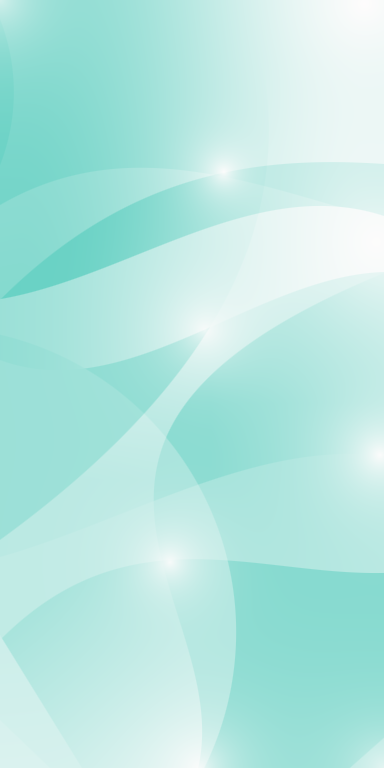
Reproduce this background procedurally as a Shadertoy shader.

```glsl
const vec3 DEEP_TEAL = vec3(0.37, 0.81, 0.755);
const vec3 MIST_WHITE = vec3(1.0, 0.99, 0.99);

// Cubic through four values spaced evenly over t = 0..1
float cubic(float t, vec4 v) {
    float s = 3.0 * t;
    float a = s - 1.0, b = s - 2.0, c = s - 3.0;
    return dot(v, vec4(-a * b * c / 6.0, s * b * c * 0.5, -s * a * c * 0.5, s * a * b / 6.0));
}

// Smooth coverage of the side where d is positive
float cover(float d) {
    return clamp(0.5 + d / max(fwidth(d), 1e-5), 0.0, 1.0);
}

float below(vec2 p, vec4 heights) {
    return cover(cubic(p.x, heights) - p.y);
}

float rightOf(vec2 p, float y0, float y1, vec4 offsets) {
    return cover(p.x - cubic((p.y - y0) / (y1 - y0), offsets));
}

float disc(vec2 p, vec2 center, float radius) {
    return cover(radius - length(p - center));
}

float ramp(float a, float b, float x) {
    return mix(a, b, clamp(x, 0.0, 1.0));
}

float glow(vec2 p, vec2 center, float radius, float strength) {
    return strength * exp(-length(p - center) / radius);
}

// Brightness of the upper sky and its sweeping bands
float upperTone(vec2 p, float sweep) {
    float tone = mix(0.46, 0.88, smoothstep(0.05, 0.95, p.x)) + 0.1 * (p.y - 1.55);
    tone -= 0.05 * disc(p, vec2(-0.484, 1.76), 0.52);
    tone += 0.035 * sweep * (1.0 - smoothstep(1.5, 1.87, p.y));

    float arch = below(p, vec4(1.466, 1.5625, 1.521, 1.427));
    tone += 0.09 * arch * (1.0 - 0.4 * p.x);

    float darkBand = mix(0.36, 0.76, smoothstep(0.15, 0.95, p.x)) + 0.05 * arch + 0.03 * sweep;
    tone = mix(tone, darkBand, below(p, vec4(1.219, 1.4635, 1.565, 1.573)));

    float lightBand = mix(0.60, 0.92, smoothstep(-0.1, 1.0, p.x)) + 0.03 * sweep;
    return mix(tone, lightBand, below(p, vec4(1.221, 1.327, 1.443, 1.4375)));
}

// Brightness of the lower ribbons, split by one large disc
float lowerTone(vec2 p, float sweep, float inDisc) {
    float rightSide = rightOf(p, 0.0, 1.289, vec4(0.516, 0.453, 0.432, 1.0));
    float lowBand = below(p, vec4(0.5495, 0.669, 0.784, 0.8125));
    float floorWave = below(p, vec4(0.333, 0.526, 0.534, 0.508));

    float ribbon = ramp(0.67, 0.83, (p.y - 0.75) * 2.0) + 0.025 * lowBand + 0.06 * inDisc;
    float leftTone = mix(0.55 + 0.06 * inDisc, ribbon, sweep);
    float leftFloor = 0.67 + 0.22 * p.x - 0.3 * (p.y - 0.3);
    leftTone = mix(leftTone, leftFloor, floorWave);

    float pool = 0.52 + 0.38 * max(p.x - 0.55, 0.0) + 0.35 * max(p.y - 0.95, 0.0);
    float shelf = 0.61 + 0.12 * (p.x - 0.4) + 0.1 * (0.8 - p.y);
    float rightTone = mix(pool, shelf, lowBand);
    rightTone = mix(rightTone, 0.51 + 0.12 * (0.5 - p.y), floorWave);
    float veil = mix(mix(0.13, 0.09, lowBand), 0.16, floorWave);
    return mix(leftTone, rightTone + veil * inDisc, rightSide);
}

void mainImage(out vec4 fragColor, in vec2 fragCoord) {
    // Canvas one unit wide and two units tall
    vec2 p = fragCoord / iResolution.xy * vec2(1.0, 2.0);

    float sweep = rightOf(p, 0.594, 1.844, vec4(0.0, 0.45, 0.669, 0.682));
    float inDisc = disc(p, vec2(-0.18, 0.354), 0.795);
    float lower = below(p, vec4(1.0625, 1.065, 1.2005, 1.2917));
    float upper = upperTone(p, sweep) - 0.035 * inDisc;
    float tone = mix(upper, lowerTone(p, sweep, inDisc), lower);

    // Pale corner facets
    float leftFacet = cover(0.346 - p.y - 1.62 * p.x);
    tone = mix(tone, 0.80 + 0.1 * (0.35 - p.y), leftFacet);
    tone += 0.02 * cover(0.125 - p.y - 0.96 * p.x);
    tone += 0.12 * cover(p.x - 1.13 * p.y - 0.911);

    // Lights: position, radius, strength
    vec4 lights[9] = vec4[9](
        vec4(0.583, 1.552, 0.060, 0.95), vec4(0.534, 1.140, 0.095, 0.85),
        vec4(0.443, 0.536, 0.080, 0.90), vec4(0.990, 0.815, 0.100, 0.95),
        vec4(0.980, 1.370, 0.130, 0.80), vec4(0.950, 1.990, 0.130, 0.95),
        vec4(0.520, 0.000, 0.095, 0.85), vec4(0.000, 2.000, 0.110, 0.65),
        vec4(1.000, 0.000, 0.090, 0.65));
    for (int i = 0; i < 9; i++) {
        vec4 light = lights[i];
        tone = mix(tone, 1.0, glow(p, light.xy, light.z, light.w));
    }

    float lightness = clamp((tone - DEEP_TEAL.r) / (1.0 - DEEP_TEAL.r), 0.0, 1.0);
    fragColor = vec4(mix(DEEP_TEAL, MIST_WHITE, lightness), 1.0);
}
```
